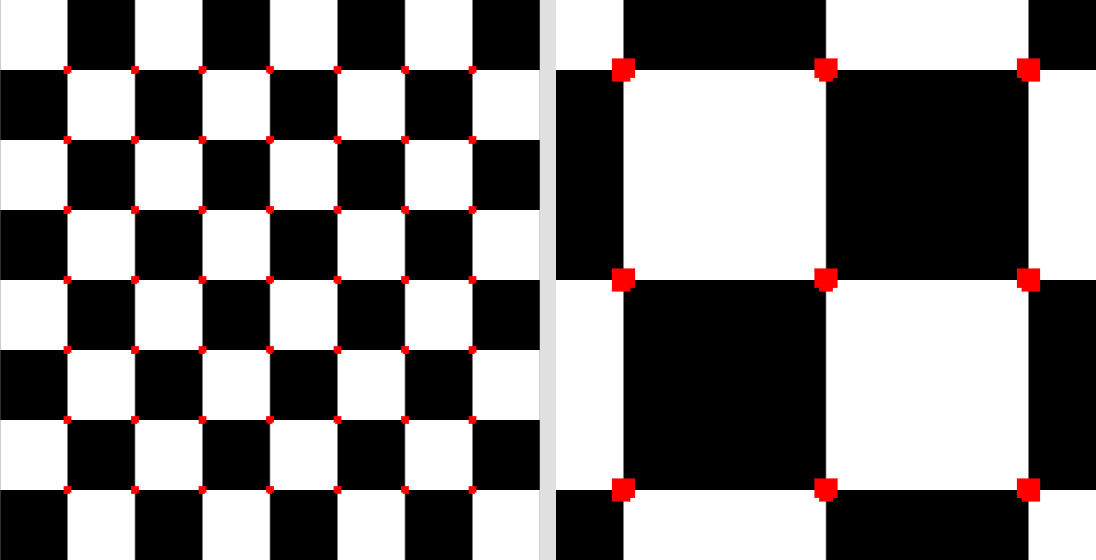
Left: the whole. Right: its middle third, enlarged.
This pattern is drawn by a WebGL 1 fragment shader. Its source:

```glsl
precision mediump float;
// An eight by eight black and white checkerboard with a small red square
// on every inner crossing. Cells come from signed distances to the nearest
// grid lines; the red markers are boxes with nicked corners.

uniform vec2 u_resolution;

// Signed distance to an axis-aligned box.
float box(vec2 p, vec2 halfSize) {
  vec2 q = abs(p) - halfSize;
  return length(max(q, 0.0)) + min(max(q.x, q.y), 0.0);
}

// Coverage of a shape, smoothed over one pixel.
float coverage(float dist, float pixel) {
  return clamp(0.5 - dist / pixel, 0.0, 1.0);
}

// Square marker, with lower corners nicked according to its column.
float marker(vec2 p, float column) {
  float dist = box(p, vec2(0.0069));
  float rightNick = box(p - vec2(0.0069, -0.0069), vec2(0.0028, 0.0022));
  float leftNick = box(p + vec2(0.0069), vec2(0.0028, 0.0022));
  bool middleRight = column > 3.5 && column < 6.5;
  if (column < 4.5 || column > 6.5) dist = max(dist, -rightNick);
  if (middleRight) dist = max(dist, -leftNick);
  return dist;
}

void main() {
  float pixel = 1.0 / u_resolution.y;
  vec2 grid = gl_FragCoord.xy / u_resolution * 8.0;
  vec2 line = floor(grid + 0.5);

  // Offset from the nearest crossing, in units of canvas height.
  vec2 offset = (grid - line) / 8.0 * vec2(u_resolution.x / u_resolution.y, 1.0);

  // Checker: the sign flips across each line, slightly softer at upright edges.
  vec2 parity = 1.0 - 2.0 * mod(line, 2.0);
  vec2 side = clamp(offset / (pixel * vec2(0.8, 0.5)), -1.0, 1.0) * parity;
  vec3 color = vec3(0.5 - 0.5 * side.x * side.y);

  // Red markers on the inner crossings only.
  vec2 inner = step(0.5, line) * step(line, vec2(7.5));
  float red = coverage(marker(offset, line.x), pixel) * inner.x * inner.y;
  color = mix(color, vec3(1.0, 0.0, 0.0), red);

  gl_FragColor = vec4(color, 1.0);
}
```
